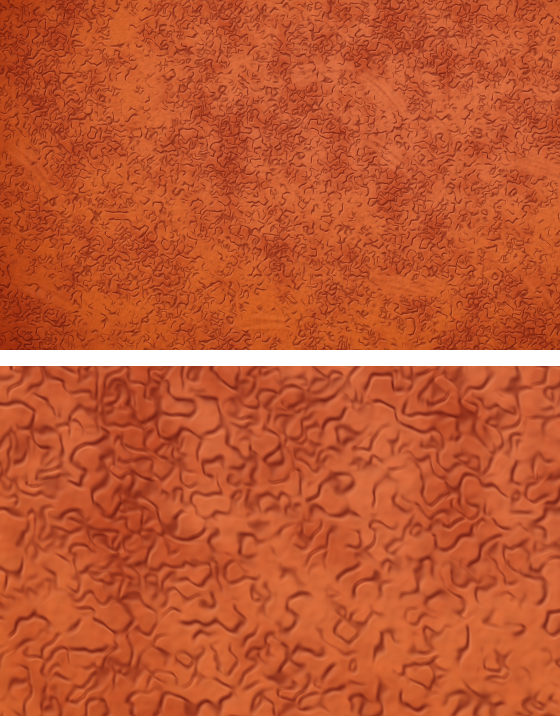
Top: the whole. Bottom: its middle third, enlarged.
Write a WebGL 2 fragment shader that draws this texture.

```glsl
#version 300 es
precision highp float;
// Rough terracotta plaster: short wriggling grooves cut from the zero contours of
// warped gradient noise, lit from the upper left, with scattered trowel strokes,
// reddish stains, a pale haze at the upper right and darker corners.

#define SATURATED vec3(0.815, 0.365, 0.130)
#define HAZE vec3(0.855, 0.430, 0.255)
#define STAIN vec3(0.690, 0.235, 0.105)
#define CRACK vec3(0.400, 0.085, 0.060)
#define HIGHLIGHT vec3(0.960, 0.600, 0.430)
#define EDGE_TINT vec3(0.800, 0.550, 0.420)
#define GROOVE_FREQ 38.0
#define GROOVE_WIDTH 0.26
#define RELIEF_STEP 0.0022
#define STROKE_CELL 0.33
#define STROKE_SIZE vec2(0.115, 0.036)

uniform vec2 u_resolution;
out vec4 outColor;

float hash(vec2 p) {
  return fract(sin(dot(p, vec2(127.1, 311.7))) * 43758.5453);
}

float cornerSlope(vec2 cell, vec2 offset) {
  float angle = 6.2832 * hash(cell);
  return dot(vec2(cos(angle), sin(angle)), offset);
}

// Gradient noise, roughly -1 to 1
float noise(vec2 p) {
  vec2 i = floor(p), f = fract(p);
  vec2 u = f * f * f * (f * (f * 6.0 - 15.0) + 10.0);
  vec2 x = vec2(1.0, 0.0);
  float low = mix(cornerSlope(i, f), cornerSlope(i + x, f - x), u.x);
  float high = mix(cornerSlope(i + x.yx, f - x.yx), cornerSlope(i + x.xx, f - x.xx), u.x);
  return 1.4 * mix(low, high, u.y);
}

float fbm(vec2 p) {
  float sum = 0.0, amplitude = 0.6;
  for (int i = 0; i < 4; i++) {
    sum += amplitude * noise(p);
    p = mat2(1.6, 1.2, -1.2, 1.6) * p + 7.3;
    amplitude *= 0.55;
  }
  return sum;
}

// Broken squiggles; density shifts how many survive the gate
float grooves(vec2 p, float density) {
  vec2 w = p + 0.006 * vec2(noise(p * 62.0), noise(p * 62.0 + 17.0));
  float coarse = 1.0 - smoothstep(0.0, GROOVE_WIDTH, abs(noise(w * GROOVE_FREQ)));
  float fine = 1.0 - smoothstep(0.0, GROOVE_WIDTH * 1.35, abs(noise(w.yx * GROOVE_FREQ * 1.6 + 31.0)));
  float gate = noise(p * 25.0 + 5.0);
  coarse *= smoothstep(-0.10, 0.30, gate + density);
  fine *= smoothstep(-0.10, 0.30, density - gate);
  return max(coarse, 0.8 * fine);
}

float height(vec2 p, float density) {
  return 0.16 * noise(p * 120.0) + 0.10 * noise(p * 55.0 + 9.0) - grooves(p, density);
}

// x: coverage of trowel strokes, y: signed ridge shading
vec2 strokes(vec2 p) {
  vec2 home = floor(p / STROKE_CELL), result = vec2(0.0);
  for (int j = -1; j <= 1; j++) {
    for (int i = -1; i <= 1; i++) {
      vec2 cell = home + vec2(i, j);
      float seed = hash(cell + 3.7);
      vec2 jitter = vec2(hash(cell + 11.3), hash(cell + 23.9));
      vec2 d = p - (cell + 0.2 + 0.6 * jitter) * STROKE_CELL;
      float angle = mix(-0.9, 0.35, hash(cell + 41.1));
      float c = cos(angle), s = sin(angle);
      d = vec2(c * d.x + s * d.y, c * d.y - s * d.x);
      d.y += 1.2 * d.x * d.x;
      float ragged = length(d / STROKE_SIZE) + 0.3 * noise(d * 30.0 + seed * 50.0);
      float mask = (1.0 - smoothstep(0.45, 1.1, ragged)) * step(0.55, seed);
      result += mask * vec2(1.0, noise(vec2(d.x * 9.0 + seed * 70.0, d.y * 88.0)));
    }
  }
  return vec2(min(result.x, 1.0), result.y);
}

void main() {
  vec2 uv = gl_FragCoord.xy / u_resolution;
  vec2 p = gl_FragCoord.xy / u_resolution.y;

  // Relief
  float patches = fbm(p * 4.0 + 2.0);
  float mottle = fbm(p * 13.0 + 40.0);
  vec2 stroke = strokes(p);
  float density = 0.02 + 0.45 * patches + 0.25 * mottle - 0.4 * stroke.x;
  vec2 toLight = RELIEF_STEP * normalize(vec2(-0.5, 0.85));
  float shade = height(p - toLight, density) - height(p + toLight, density);
  shade += 0.55 * stroke.y;
  float groove = grooves(p, density);

  // Pigment
  float haze = 1.0 - smoothstep(0.1, 0.8, length((uv - vec2(0.68, 0.72)) * vec2(0.9, 1.0)));
  vec3 color = mix(SATURATED, HAZE, clamp(haze + 0.25 * patches, 0.0, 1.0));
  float stain = smoothstep(-0.45, 0.75, 0.6 * patches + 0.8 * mottle);
  color = mix(color, STAIN, 0.75 * stain * (1.0 - 0.5 * stroke.x));
  color *= 1.0 + 0.05 * noise(p * 70.0 + 60.0);

  // Light and shadow
  color = mix(color, CRACK, clamp(0.42 * groove + 0.5 * max(-shade, 0.0), 0.0, 0.9));
  color = mix(color, HIGHLIGHT, 0.36 * clamp(shade, 0.0, 1.0));

  // Darker corners and left edge
  float corner = smoothstep(0.48, 1.0, length((uv - vec2(0.55)) * vec2(1.1, 1.0)));
  float leftEdge = 1.0 - smoothstep(-0.12, 0.22, uv.x);
  color *= mix(vec3(1.0), EDGE_TINT, clamp(corner + 0.45 * leftEdge, 0.0, 1.0));

  outColor = vec4(color, 1.0);
}
```
